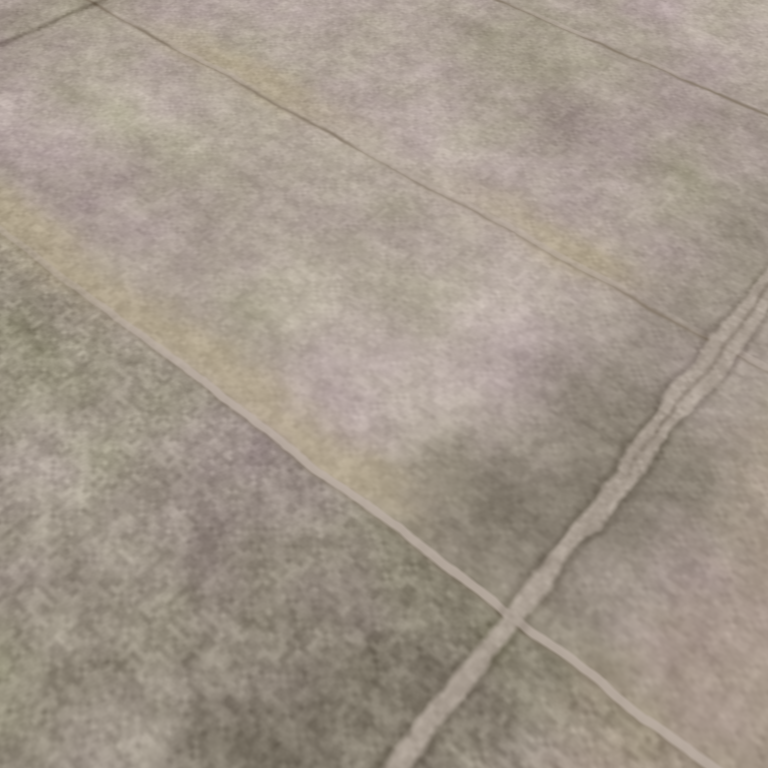
Reproduce this texture procedurally as a WebGL 1 fragment shader.

```glsl
precision highp float;

uniform vec2 u_resolution;

float hash(vec2 p) {
  return fract(sin(dot(p, vec2(127.1, 311.7))) * 43758.5453);
}

float noise(vec2 p) {
  vec2 i = floor(p);
  vec2 f = fract(p);
  f = f * f * (3.0 - 2.0 * f);
  return mix(mix(hash(i), hash(i + vec2(1.0, 0.0)), f.x),
             mix(hash(i + vec2(0.0, 1.0)), hash(i + vec2(1.0, 1.0)), f.x), f.y);
}

// Layered noise centred on zero
float fbm(vec2 p) {
  float sum = 0.0;
  float amp = 0.5;
  for (int i = 0; i < 4; i++) {
    sum += amp * (noise(p) - 0.5);
    p = mat2(1.6, 1.2, -1.2, 1.6) * p + 7.3;
    amp *= 0.55;
  }
  return sum;
}

float bell(float x, float width) {
  return exp(-x * x / (width * width));
}

// Perspective map from canvas to floor; slabs meet at whole numbers
vec2 floorCoords(vec2 p) {
  float depth = 1.905 - 0.05 * p.x - p.y;
  vec2 t = vec2(1.604 * (0.941 + 0.45 * p.x - p.y),
                2.319 * (p.y + 0.757 * p.x - 0.702)) / depth;
  t.y -= 0.045 * t.y * (t.y - 1.0);
  return t;
}

void main() {
  vec2 p = gl_FragCoord.xy / u_resolution;
  vec2 slab = floorCoords(p);
  vec2 ground = slab * vec2(2.4, 1.0);

  // Uneven joints: signed offsets to the nearest row and column joint
  vec2 wobble = vec2(fbm(ground * 9.0), fbm(ground * 9.0 + 31.0));
  vec2 uneven = slab + wobble * vec2(0.012, 0.02);
  vec2 joint = floor(uneven + 0.5);
  vec2 off = uneven - joint;
  float nearRow = 1.0 - smoothstep(0.3, 0.9, slab.y);
  float farRow = smoothstep(0.3, 0.9, slab.y);

  // Slab tone: the front row is darker, the right column browner
  float front = 1.0 - smoothstep(-0.02, 0.02, uneven.y);
  vec3 color = mix(vec3(0.675, 0.628, 0.592), vec3(0.605, 0.57, 0.52), front);
  float right = smoothstep(1.03, 1.12, slab.x + 0.1 * wobble.x);
  color = mix(color, vec3(0.66, 0.60, 0.545), right * 0.8);

  // Broad mottling in brightness and hue
  color += 0.17 * fbm(ground * 2.6 + 4.0) + 0.10 * fbm(ground * 9.0 + 15.0);
  color += fbm(ground * 3.4 + 20.0) * vec3(0.03, -0.02, 0.08);

  // Ochre stains along the row joints
  float patches = 0.55 + 0.45 * cos(6.2832 * (slab.x - 0.3) / 0.53);
  float ochre = mix(1.0, patches, farRow) * (1.0 - smoothstep(0.83, 0.95, slab.x));
  ochre *= 1.0 - smoothstep(1.4, 1.7, slab.y);
  ochre *= bell(off.y - 0.04 + 0.1 * wobble.y, 0.085);
  ochre *= mix(1.0, 1.0 - smoothstep(0.35, 0.65, slab.x), front);
  color = mix(color, vec3(0.69, 0.64, 0.535), 0.75 * ochre);

  // Grey damp stains around the column joint
  float damp = bell(slab.x - 0.97 + 0.16 * fbm(ground * 5.0 + 40.0), 0.085);
  damp *= 0.75 + 0.9 * fbm(ground * 4.0 + 55.0);
  damp *= mix(1.0, 0.55, smoothstep(0.5, 0.9, slab.y));
  color = mix(color, vec3(0.485, 0.455, 0.405), clamp(damp, 0.0, 0.85));

  // Stone grain, coarser contrast in front
  float grain = fbm(ground * 26.0 + 3.0) + 0.6 * (noise(ground * 85.0) - 0.5);
  color += grain * mix(0.105, 0.17, front) * vec3(1.0, 1.0, 0.97);

  // Row joints: pale mortar in front, thin dark cracks farther off
  float wear = smoothstep(-0.25, 0.25, fbm(ground * 6.0 + 70.0));
  float mortar = 1.0 - smoothstep(0.006, 0.015, abs(off.y));
  float crack = bell(off.y + 0.012, 0.009);
  float strength = mix(0.45, 1.0, smoothstep(0.4, 0.7, slab.x));
  color = mix(color, vec3(0.50, 0.45, 0.39),
              crack * mix(0.4 * strength, 0.35 + 0.4 * wear, farRow));
  color = mix(color, vec3(0.735, 0.685, 0.645),
              mortar * (0.8 * strength * nearRow + 0.45 * (1.0 - wear) * farRow));

  // Column joint: a wider ragged bead with a central groove
  float halfWidth = 0.007 + 0.007 * smoothstep(0.2, 0.9, slab.y) + 0.005 * wobble.y;
  float edge = abs(off.x);
  float bead = 1.0 - smoothstep(halfWidth - 0.003, halfWidth + 0.003, edge);
  float beadFade = smoothstep(0.2, 0.6, slab.x);
  color -= 0.07 * bell(edge - halfWidth - 0.003, 0.004) * beadFade;
  vec3 beadColor = vec3(0.68, 0.635, 0.59) + 0.12 * grain;
  color = mix(color, beadColor, 0.85 * bead * beadFade);
  color -= 0.09 * bell(off.x, 0.003) * smoothstep(0.25, 0.7, slab.y) * beadFade;
  color -= 0.13 * bell(off.x, 0.007) * (1.0 - beadFade);

  gl_FragColor = vec4(clamp(color, 0.0, 1.0), 1.0);
}
```
